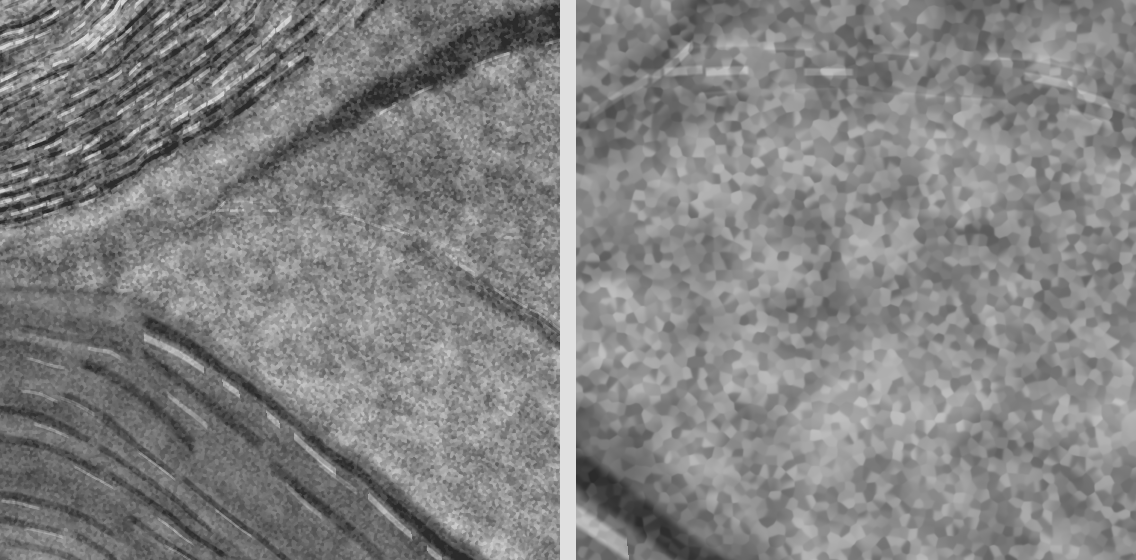
Left: the whole. Right: its middle third, enlarged.
Give the GLSL for this texture, as a WebGL 1 fragment shader.

```glsl
precision highp float;
uniform vec2 u_resolution;

// Tones
const float DOME_TONE = 0.565;
const float FLANK_TONE = 0.49;
const float STRATA_TONE = 0.445;
const float BED_TONE = 0.405;
// Texture strengths
const float GRAIN = 0.24;
const float MOTTLE = 0.16;
const float STREAK = 0.15;
const float WARP = 0.018;
// Feature sizes
const float STRATA_ROWS = 46.0;
const float BED_ROWS = 21.0;
const float EDGE = 0.012;

float hash(vec2 p) {
  return fract(sin(dot(mod(p, 517.0), vec2(12.989, 78.233))) * 43758.55);
}

// Cellular noise with cell values blended by distance
float cells(vec2 p) {
  vec2 base = floor(p);
  float sum = 0.0, weight = 0.0;
  for (int j = -1; j <= 1; j++) {
    for (int i = -1; i <= 1; i++) {
      vec2 id = base + vec2(float(i), float(j));
      vec2 site = id + vec2(hash(id), hash(id + 31.7));
      vec2 d = p - site;
      float w = exp(-7.0 * dot(d, d)) + 1e-5;
      sum += w * hash(id + 73.1);
      weight += w;
    }
  }
  return sum / weight;
}

float band(float d, float width) {
  return 1.0 - smoothstep(width * 0.4, width, abs(d));
}

// Rows of broken lines; share is the filled part of each row
float dashes(vec2 q, float width, float share) {
  float row = floor(q.y);
  float along = q.x + 9.0 * hash(vec2(row, 4.3));
  vec2 id = vec2(floor(along), row);
  float on = step(1.0 - share, hash(id + 17.0));
  float centre = 0.5 + 0.28 * (hash(id + 5.0) - 0.5);
  float ends = smoothstep(0.0, 0.08, 0.5 - abs(fract(along) - 0.5));
  return on * ends * band(fract(q.y) - centre, width);
}

// Level line that bends downhill past the hinge
float bend(float x, float hinge) {
  float h = x - hinge;
  return 0.495 - 0.41 * (h + sqrt(h * h + 0.01));
}

void main() {
  vec2 uv = gl_FragCoord.xy / u_resolution;
  vec2 p = uv + WARP * (vec2(cells(uv * 9.0), cells(uv * 9.0 + 40.0)) - 0.5);
  float x = p.x, y = p.y;

  // Heights above the folded surfaces
  float strata = (y - 0.595 - 0.25 * x - 0.47 * x * x) * (1.0 - 0.8 * x);
  float fx = x - 0.66;
  float fault = y - 0.805 - 0.5 * fx + 0.4 * fx * fx;
  float arch = y - 0.615 + 0.75 * (x - 0.45) * (x - 0.45);
  float slope = y - bend(x, 0.27);
  float beds = y - bend(x, 0.27 + 0.6 * clamp(slope, -0.25, 0.0));

  float inStrata = smoothstep(-EDGE, EDGE, strata);
  float inBeds = 1.0 - smoothstep(-EDGE, EDGE, slope);
  float inFlank = smoothstep(-EDGE, EDGE, max(fault, 0.2 - x)) * (1.0 - inBeds);

  // Dome with arched streaks
  float domeStreak = cells(vec2(x * 9.0, arch * 55.0)) - 0.5;
  float tone = DOME_TONE + 0.09 * domeStreak;
  tone -= 0.04 * smoothstep(0.0, 0.1, arch);
  vec2 shade = (p - vec2(0.7, 0.675)) / vec2(0.15, 0.06);
  tone -= 0.11 * exp(-dot(shade, shade));
  float archFade = smoothstep(0.28, 0.42, x);
  tone -= archFade * (0.07 + 0.15 * smoothstep(0.65, 1.0, x)) * band(arch, 0.03);
  float archDash = dashes(vec2(x * 32.0, (arch - 0.016) * 60.0 + 0.5), 0.22, 0.65);
  tone += archFade * 0.14 * archDash * band(arch - 0.016, 0.02);
  tone += 0.06 * band(slope - 0.04, 0.05) * smoothstep(0.5, 0.75, x);

  // Flank between strata and fault
  float flankStreak = cells(vec2(x * 8.0, strata * 60.0)) - 0.5;
  float flank = FLANK_TONE + STREAK * flankStreak - 0.05 * smoothstep(0.35, 0.0, x);
  flank += 0.12 * band(strata + 0.027, 0.026) * smoothstep(0.62, 0.4, x);
  tone = mix(tone, flank, inFlank);
  float faultGrow = smoothstep(0.3, 0.95, x);
  float faultDark = band(fault - 0.03 * faultGrow, 0.022 + 0.03 * faultGrow);
  tone -= smoothstep(0.25, 0.4, x) * (0.1 + 0.13 * faultGrow) * faultDark;
  tone += 0.16 * dashes(vec2(x * 30.0, fault * 45.0 + 0.8), 0.18, 0.45)
        * band(fault + 0.008, 0.02) * archFade;

  // Upper strata with dark seams and bright fragments
  float fine = cells(vec2(x * 55.0, strata * 150.0)) - 0.5;
  float layer = STRATA_TONE + STREAK * (cells(vec2(x * 5.0, strata * 45.0)) - 0.5);
  layer += 0.24 * fine + 0.17 * band(strata - 0.25, 0.028);
  layer += 0.12 * smoothstep(0.33, 0.4, strata);
  layer -= 0.19 * dashes(vec2(x * 13.0, strata * STRATA_ROWS), 0.23, 0.78);
  layer += 0.25 * dashes(vec2(x * 32.0, strata * STRATA_ROWS + 0.45), 0.19, 0.4)
         * smoothstep(0.75, 0.5, x);
  tone = mix(tone, layer, inStrata);

  // Lower beds with long seams
  float bed = BED_TONE + STREAK * (cells(vec2(x * 4.0, beds * 40.0)) - 0.5);
  bed -= 0.13 * dashes(vec2(x * 4.5, beds * BED_ROWS), 0.2, 0.65)
       * smoothstep(-0.03, -0.07, beds);
  bed += 0.15 * dashes(vec2(x * 14.0, beds * BED_ROWS + 0.25), 0.08, 0.3);
  vec2 corner = (p - vec2(0.06, 0.02)) / vec2(0.1, 0.07);
  bed += 0.16 * exp(-dot(corner, corner));
  float seamStart = smoothstep(0.23, 0.27, x);
  bed -= 0.18 * seamStart * band(slope + 0.035, 0.016);
  bed += 0.24 * seamStart * band(slope + 0.062, 0.009)
       * step(0.35, hash(vec2(floor(x * 38.0), 8.0)));
  tone = mix(tone, bed, inBeds);

  // Mottling and fine grain
  float calm = 1.0 - 0.4 * inBeds;
  tone += calm * MOTTLE * (cells(uv * 28.0) - 0.5);
  tone += calm * GRAIN * (cells(uv * 190.0) - 0.5);
  gl_FragColor = vec4(vec3(clamp(tone, 0.17, 0.83)), 1.0);
}
```
